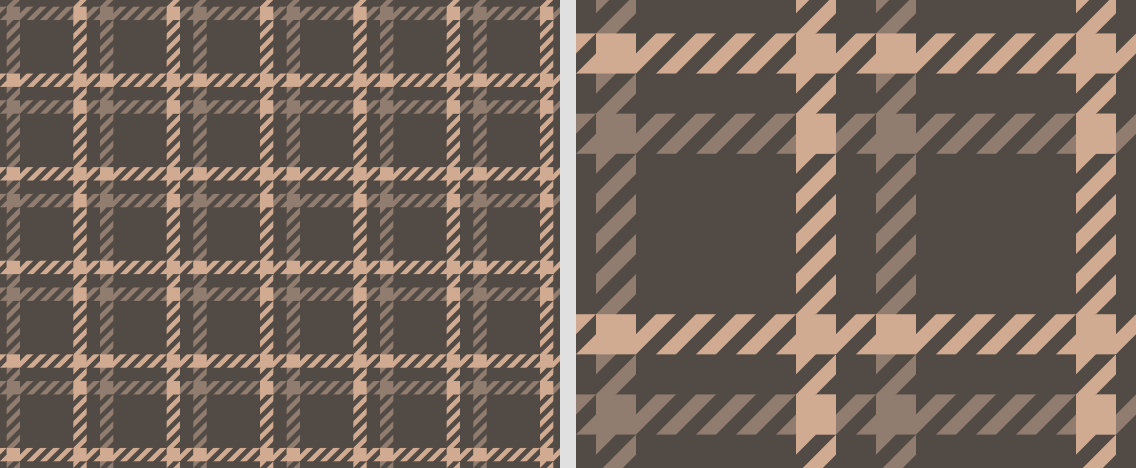
Left: the whole. Right: its middle third, enlarged.
A WebGL 2 fragment shader for this pattern:

```glsl
#version 300 es
precision highp float;
// Twill-woven check: pale and brown stripes crossing on a dark ground, 6 by 5 repeats.

uniform vec2 u_resolution;
out vec4 fragColor;

const vec2 REPEATS = vec2(6.0, 5.0);
const float CELL_UNITS = 7.0;      // one repeat measured in stripe widths
const float STRIPE_WIDTH = 1.0;
const float BROWN_CENTER = 1.0;    // stripe centers, from the left and from the top
const float PALE_CENTER = 6.0;
const float TWILL_PERIOD = 1.0;    // must divide CELL_UNITS
const float TWILL_FILL = 0.5;      // share of each diagonal taken by upright threads
const vec3 GROUND = vec3(0.320, 0.290, 0.265);
const vec3 BROWN = vec3(0.570, 0.490, 0.440);
const vec3 PALE = vec3(0.820, 0.670, 0.570);

// Smoothed coverage of a repeating band around a center.
vec2 band(vec2 p, float center, float width, float period, vec2 blur) {
  vec2 d = abs(mod(p - center + 0.5 * period, period) - 0.5 * period);
  return clamp((0.5 * width - d) / blur + 0.5, 0.0, 1.0);
}

void main() {
  // Weave coordinates, in stripe widths from the top left.
  vec2 uv = gl_FragCoord.xy / u_resolution;
  vec2 p = vec2(uv.x, 1.0 - uv.y) * REPEATS * CELL_UNITS;
  vec2 pixel = REPEATS * CELL_UNITS / u_resolution;

  // x holds upright stripes, y holds level stripes.
  vec2 brown = band(p, BROWN_CENTER, STRIPE_WIDTH, CELL_UNITS, pixel);
  vec2 pale = band(p, PALE_CENTER, STRIPE_WIDTH, CELL_UNITS, pixel);

  // Diagonal threads: the two directions take opposite phases.
  float fill = TWILL_FILL * TWILL_PERIOD;
  float upright = band(vec2(p.x + p.y), 0.5 * fill, fill, TWILL_PERIOD, vec2(length(pixel))).x;
  vec2 twill = vec2(upright, 1.0 - upright);

  // Crossings are solid, and pale always covers brown.
  vec2 brownThread = brown * max(twill, brown.yx);
  vec2 paleThread = pale * max(twill, max(pale.yx, brown.yx));

  vec3 color = mix(GROUND, BROWN, max(brownThread.x, brownThread.y));
  color = mix(color, PALE, max(paleThread.x, paleThread.y));
  fragColor = vec4(color, 1.0);
}
```
